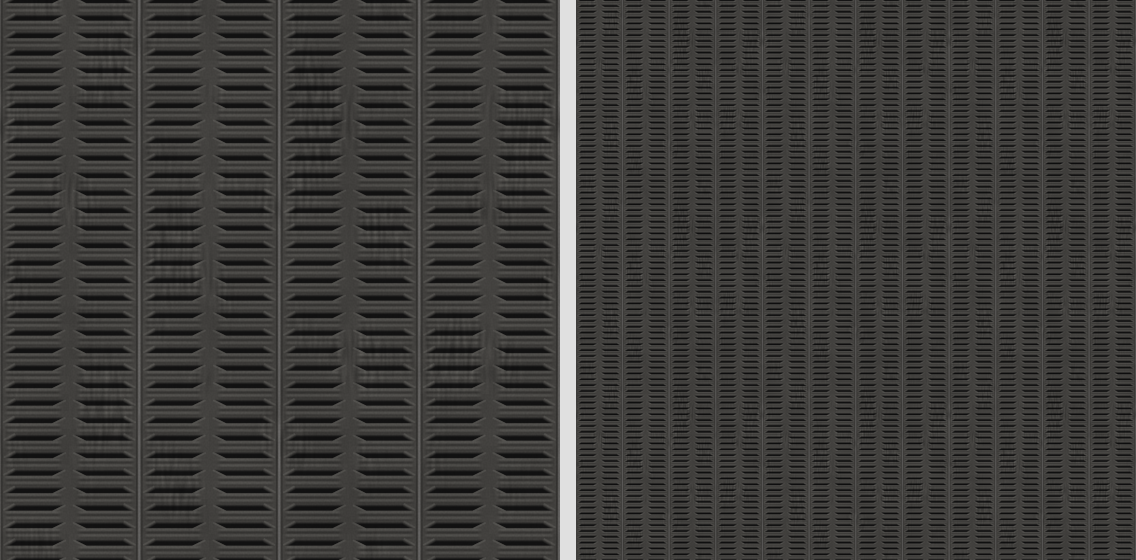
Left, the tile; right, the same tile 3 across and 3 down.
Write a WebGL 2 fragment shader that draws this pattern.

```glsl
#version 300 es
precision highp float;
// Dark metal shutter: four panels joined by bright seams, each pressed with
// two mirrored columns of 32 louvres. A louvre is a slanted shadow slot with
// lit ridges and lips; wrapping gradient noise adds streaks and blotches.

uniform vec2 u_resolution;
out vec4 fragColor;

const vec2 REPEATS = vec2(4.0, 32.0);   // panels across, louvre rows down
const vec2 CELL = vec2(192.0, 24.0);    // design units in one panel row
const float SEAM_SHIFT = 0.005;         // seam offset, in panels

const vec3 METAL = vec3(0.256, 0.250, 0.240);
const vec3 SHADOW = vec3(0.068, 0.067, 0.068);
const vec3 LIP = vec3(0.330, 0.325, 0.312);
const vec3 SEAM = vec3(0.390, 0.385, 0.380);

float hash(vec2 p) {
    vec3 q = fract(p.xyx * vec3(0.1031, 0.1030, 0.0973));
    q += dot(q, q.yzx + 33.33);
    return fract((q.x + q.y) * q.z);
}

float cornerSlope(vec2 corner, vec2 offset, vec2 period) {
    float angle = 6.28318 * hash(mod(corner, period) + 7.0);
    return dot(vec2(cos(angle), sin(angle)), offset);
}

// Gradient noise over the unit square that wraps after "period" cells.
float tileNoise(vec2 uv, vec2 period) {
    vec2 p = uv * period;
    vec2 i = floor(p), f = p - i;
    vec2 w = f * f * f * (f * (f * 6.0 - 15.0) + 10.0);
    vec2 e = vec2(0.0, 1.0);
    float low = mix(cornerSlope(i, f, period),
                    cornerSlope(i + e.yx, f - e.yx, period), w.x);
    float high = mix(cornerSlope(i + e.xy, f - e.xy, period),
                     cornerSlope(i + e.yy, f - e.yy, period), w.x);
    return mix(low, high, w.y);
}

float ramp(float a, float b, float x) {
    return clamp((x - a) / (b - a), 0.0, 1.0);
}

float segmentDistance(vec2 p, vec2 a, vec2 b) {
    vec2 d = b - a;
    return length(p - a - d * clamp(dot(p - a, d) / dot(d, d), 0.0, 1.0));
}

// Soft stripe centred on a height, repeating with the rows.
float rowStripe(float y, float centre, float halfWidth) {
    float d = (fract((y - centre) / CELL.y + 0.5) - 0.5) * CELL.y;
    return 1.0 - smoothstep(0.0, halfWidth, abs(d));
}

float ridge(vec2 p, vec2 a, vec2 b, float width) {
    return 1.0 - smoothstep(0.2, width, segmentDistance(p, a, b));
}

// Shadow slot: its top slopes at the outer end, its bottom at the inner end.
float slotShadow(vec2 p, float soft) {
    float top = mix(4.0, -4.6, ramp(8.0, 23.0, p.x));
    float bottom = mix(4.2, -4.2, ramp(73.0, 90.0, p.x));
    float fade = smoothstep(top - 0.8, top + 4.4, p.y);
    float cut = 1.0 - smoothstep(bottom - soft, bottom + soft, p.y);
    float ends = smoothstep(6.0, 9.0, p.x) * (1.0 - smoothstep(86.0, 90.0, p.x));
    return fade * cut * ends;
}

vec3 louvre(vec3 base, vec2 p, float soft) {
    // Pressed bands between the slots
    float body = smoothstep(6.0, 13.0, p.x) * (1.0 - smoothstep(78.0, 88.0, p.x));
    vec3 c = mix(base, LIP, 0.85 * body * rowStripe(p.y, 6.4, 2.9));
    c *= 1.0 - 0.20 * body * rowStripe(p.y, 10.4, 2.6);
    c = mix(c, LIP, 0.72 * body * rowStripe(p.y, 14.2, 2.9));
    c *= 1.0 - 0.12 * body * rowStripe(p.y, 17.8, 2.4);
    // Slot and the lit folds at its ends
    c = mix(c, SHADOW, slotShadow(p, soft));
    float folds = max(ridge(p, vec2(6.5, 3.0), vec2(20.0, -4.6), 1.9 + soft * 0.3),
                      ridge(p, vec2(74.0, 5.4), vec2(90.0, -2.6), 1.9 + soft * 0.3));
    return mix(c, LIP, 0.75 * folds);
}

void main() {
    vec2 uv = gl_FragCoord.xy / u_resolution;
    vec2 unitsPerPixel = REPEATS * CELL / u_resolution;
    float soft = max(0.9, 0.7 * max(unitsPerPixel.x, unitsPerPixel.y));

    // Panel and row coordinates; y grows downward from the slot centre
    vec2 grid = vec2(uv.x + SEAM_SHIFT / REPEATS.x, 1.0 - uv.y) * REPEATS;
    float across = fract(grid.x);
    float side = step(0.5, across);
    vec2 id = mod(vec2(floor(grid.x) * 2.0 + side, floor(grid.y + 0.5)),
                  REPEATS * vec2(2.0, 1.0));
    float fromSeam = min(across, 1.0 - across) * CELL.x;
    vec2 p = vec2(fromSeam, (fract(grid.y + 0.5) - 0.5) * CELL.y);
    float variation = hash(id + 3.0) - 0.5;

    // Sheet with louvres
    vec3 color = louvre(METAL, p + vec2(variation, 0.0), soft);
    color *= 1.0 + 0.05 * variation;

    // Raised seam between two faint grooves
    color *= 1.0 - 0.22 * (1.0 - smoothstep(0.0, 1.8, abs(fromSeam - 3.6)));
    color = mix(color, SEAM, 1.0 - smoothstep(1.5 - soft, 1.5 + soft, fromSeam));

    // Wear: broad blotches, patchy vertical streaks and fine grain
    float blotch = tileNoise(uv, vec2(6.0, 5.0));
    float patchy = smoothstep(-0.1, 0.4, tileNoise(uv, vec2(8.0, 7.0)));
    float streak = tileNoise(uv, vec2(150.0, 20.0));
    float grain = tileNoise(uv, vec2(300.0, 260.0));
    color *= 1.0 + 0.07 * blotch + 0.28 * patchy * streak + 0.07 * grain;
    fragColor = vec4(color, 1.0);
}
```
